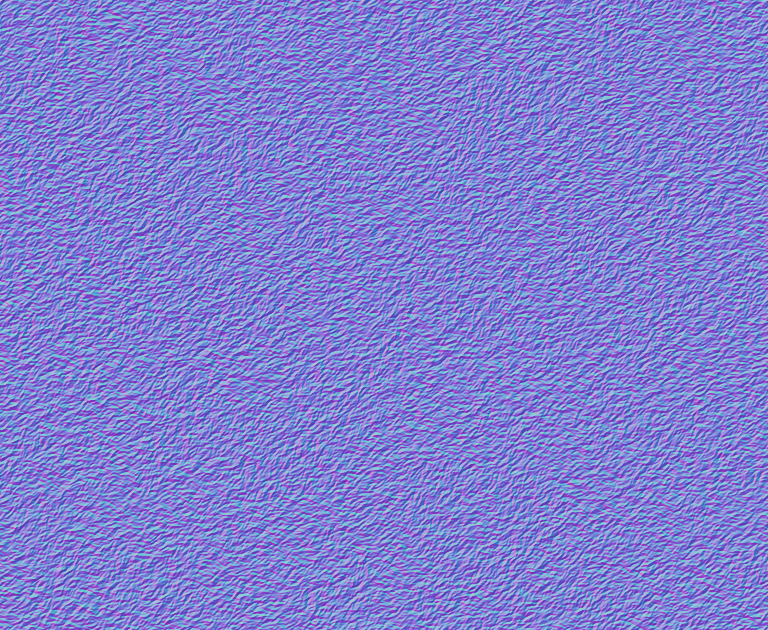
This texture map is drawn by a WebGL 2 fragment shader. Its source:

```glsl
#version 300 es
precision highp float;
// Normal map of a finely wrinkled surface with short ridges rising to the right.

uniform vec2 u_resolution;
out vec4 fragColor;

const float CELLS = 190.0;          // grain cells per canvas height
const int RIDGES_PER_CELL = 2;
const float RIDGE_LENGTH = 0.85;    // Gaussian radii, in cells
const float RIDGE_WIDTH = 0.25;
const float MEAN_ANGLE = 0.42;      // radians above horizontal
const float ANGLE_DRIFT = 0.4;      // slow change of direction
const float ANGLE_JITTER = 0.75;    // change from ridge to ridge
const float DRIFT_SCALE = 0.11;     // drift patches per cell
const float STEEPNESS = 0.45;
const float TILT_CONTRAST = 0.35;   // red and green swing
const float BLUE_BASE = 0.70;
const float BLUE_GAIN = 0.15;
const float BLUE_SHEEN = 0.055;     // brightens the lit slopes

float hash(vec2 p) {
    return fract(sin(dot(p, vec2(127.1, 311.7))) * 43758.5453);
}

float valueNoise(vec2 p) {
    vec2 cell = floor(p);
    vec2 f = fract(p);
    f = f * f * (3.0 - 2.0 * f);
    float low = mix(hash(cell), hash(cell + vec2(1.0, 0.0)), f.x);
    float high = mix(hash(cell + vec2(0.0, 1.0)), hash(cell + 1.0), f.x);
    return mix(low, high, f.y);
}

// Slope of one elongated Gaussian ridge at an offset from its centre
vec2 ridgeSlope(vec2 offset, float angle) {
    vec2 along = vec2(cos(angle), sin(angle));
    vec2 across = vec2(-along.y, along.x);
    vec2 q = vec2(dot(offset, along) / RIDGE_LENGTH,
                  dot(offset, across) / RIDGE_WIDTH);
    vec2 slope = -q * exp(-0.5 * dot(q, q));
    return along * slope.x / RIDGE_LENGTH + across * slope.y / RIDGE_WIDTH;
}

// Sum of the scattered ridges and grooves in the nearby cells
vec2 surfaceSlope(vec2 p) {
    vec2 home = floor(p);
    float drift = ANGLE_DRIFT * (2.0 * valueNoise(p * DRIFT_SCALE) - 1.0);
    vec2 total = vec2(0.0);
    for (int y = -2; y <= 2; y++) {
        for (int x = -2; x <= 2; x++) {
            vec2 cell = home + vec2(x, y);
            for (int i = 0; i < RIDGES_PER_CELL; i++) {
                vec2 seed = cell + float(i) * vec2(37.3, 17.9);
                vec2 centre = cell + vec2(hash(seed + 0.13), hash(seed + 5.71));
                float jitter = ANGLE_JITTER * (2.0 * hash(seed + 9.37) - 1.0);
                float height = 2.0 * hash(seed + 13.59) - 1.0;
                total += height * ridgeSlope(p - centre, MEAN_ANGLE + drift + jitter);
            }
        }
    }
    return total * STEEPNESS;
}

void main() {
    vec2 p = gl_FragCoord.xy / u_resolution.y * CELLS;
    vec2 slope = surfaceSlope(p);

    // Red is mirrored, so slopes facing up and left are lit in both channels
    vec3 normal = normalize(vec3(slope.x, -slope.y, 1.0));

    // Encode the normal as colour
    vec2 redGreen = 0.5 + TILT_CONTRAST * normal.xy;
    float blue = BLUE_BASE + BLUE_GAIN * normal.z + BLUE_SHEEN * (normal.x + normal.y);
    fragColor = vec4(clamp(vec3(redGreen, blue), 0.0, 1.0), 1.0);
}
```
